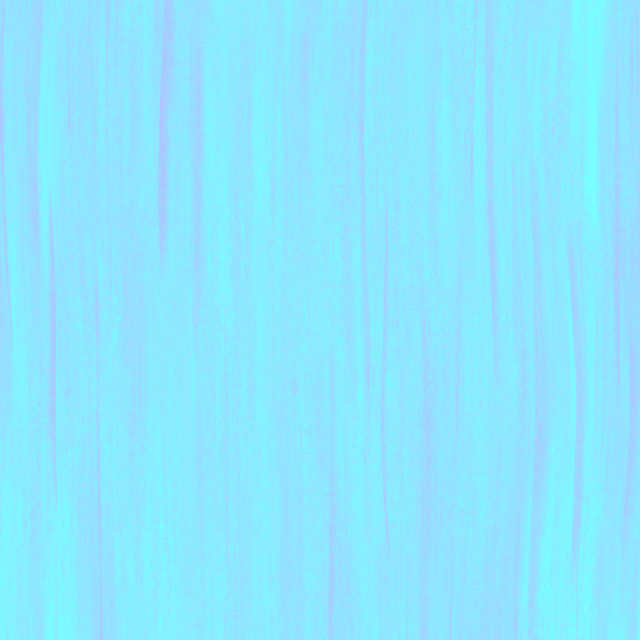
Give the GLSL for this texture map, as a WebGL 1 fragment shader.

```glsl
precision highp float;
// Pale cyan fibres running upright, with soft bands, tapered lavender streaks and fine grain.

uniform vec2 u_resolution;

#define BASE_TONE 0.35
#define BAND_AMOUNT 0.29
#define FIBRE_AMOUNT 0.27
#define HAIR_AMOUNT 0.25
#define GRAIN_AMOUNT 0.27
#define SWAY 0.022
#define STREAKS 30
#define STREAK_AMOUNT 0.45
#define CYAN vec3(0.47, 1.0, 1.0)
#define LAVENDER vec3(0.69, 0.76, 1.0)

float hash(vec2 p) {
  vec3 q = fract(p.xyx * vec3(0.1031, 0.1030, 0.0973));
  q += dot(q, q.yzx + 33.33);
  return fract((q.x + q.y) * q.z);
}

// Value noise centred on zero
float noise(vec2 p) {
  vec2 cell = floor(p);
  vec2 f = fract(p);
  f = f * f * (3.0 - 2.0 * f);
  float low = mix(hash(cell), hash(cell + vec2(1.0, 0.0)), f.x);
  float high = mix(hash(cell + vec2(0.0, 1.0)), hash(cell + 1.0), f.x);
  return mix(low, high, f.y) - 0.5;
}

// One long streak: soft on one flank, crisp on the other, pointed at both ends
float streak(vec2 p, float id, float pixel) {
  float centreX = (id + hash(vec2(id, 3.0))) / float(STREAKS);
  float centreY = hash(vec2(id, 17.0));
  float halfLength = mix(0.18, 0.6, hash(vec2(id, 29.0)));
  float size = hash(vec2(id, 41.0));
  float along = (p.y - centreY) / halfLength;
  float taper = max(1.0 - along * along, 0.0);
  float width = mix(0.002, 0.015, size * size) * (0.35 + 0.65 * taper);
  float side = hash(vec2(id, 53.0)) < 0.5 ? -1.0 : 1.0;
  float bend = 0.02 * noise(vec2(id * 7.3, p.y * 3.0 + id));
  float d = (p.x - centreX - bend) * side;
  float crisp = max(0.25 * width, 1.2 * pixel);
  float profile = smoothstep(-1.6 * width - pixel, 0.0, d)
                * (1.0 - smoothstep(0.0, crisp, d - 0.4 * width));
  float strength = mix(0.25, 1.0, hash(vec2(id, 67.0)));
  return profile * smoothstep(0.0, 0.6, taper) * strength;
}

void main() {
  vec2 uv = gl_FragCoord.xy / u_resolution;
  float pixel = 1.0 / u_resolution.x;

  // Slow sideways drift of the fibres
  vec2 p = uv;
  p.x += SWAY * noise(vec2(uv.x * 7.0, uv.y * 2.6) + 5.0);

  // Calm centre, livelier flanks
  float flank = smoothstep(0.18, 0.48, abs(uv.x - 0.5));
  float contrast = mix(0.75, 1.45, flank);

  // Layers from broad bands to hair-thin fibres
  float bands = noise(vec2(p.x * 13.0, p.y * 1.8) + 11.0);
  float fibres = noise(vec2(p.x * 40.0, p.y * 2.4) + 37.0);
  float hairs = 0.7 * noise(vec2(p.x * 95.0, p.y * 4.0) + 71.0)
              + 0.9 * noise(vec2(p.x * 230.0, p.y * 10.0) + 113.0);

  // Mottled grain, patchy from fibre to fibre
  float patches = 1.0 + 0.9 * noise(p * vec2(34.0, 6.0) + 91.0);
  float grain = patches * (0.85 * noise(p * vec2(340.0, 240.0) + 151.0)
                         + 0.4 * noise(p * vec2(150.0, 90.0) + 197.0));

  float tone = BASE_TONE + contrast * (BAND_AMOUNT * bands + FIBRE_AMOUNT * fibres);
  tone += mix(0.85, 1.2, flank) * HAIR_AMOUNT * hairs + GRAIN_AMOUNT * grain;

  // Scattered lavender streaks
  float marks = 0.0;
  for (int i = 0; i < STREAKS; i++) {
    marks = max(marks, streak(p, float(i), pixel));
  }
  tone += STREAK_AMOUNT * marks * mix(0.75, 1.0, flank);

  gl_FragColor = vec4(mix(CYAN, LAVENDER, clamp(tone, 0.0, 1.0)), 1.0);
}
```
